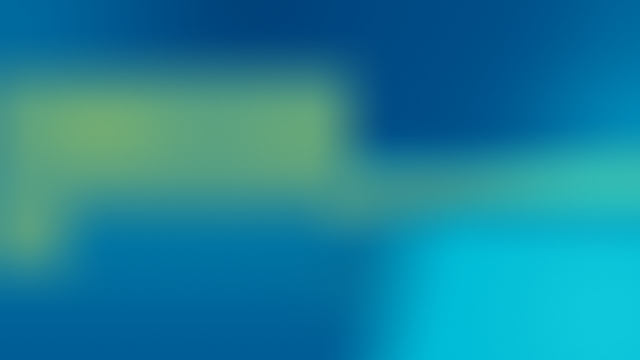
Write a Shadertoy shader that draws this background.

```glsl
// Blurred abstract backdrop: an olive-green bar, a teal band and a cyan pool over deep blue.

// Blue ground
const vec3 FLOOR_BLUE   = vec3(0.00, 0.365, 0.585);
const vec3 MIDDLE_BLUE  = vec3(0.00, 0.460, 0.645);
const vec3 DEEP_BLUE    = vec3(0.00, 0.295, 0.525);
const vec3 NIGHT_BLUE   = vec3(0.00, 0.250, 0.470);
const vec3 CORNER_BLUE  = vec3(0.00, 0.415, 0.620);
const vec3 EDGE_BLUE    = vec3(0.00, 0.570, 0.740);
const vec3 SMUDGE_BLUE  = vec3(0.02, 0.430, 0.590);

// Warm and bright shapes
const vec3 BAND_TEAL    = vec3(0.23, 0.570, 0.560);
const vec3 BAND_AQUA    = vec3(0.20, 0.730, 0.700);
const vec3 POOL_CYAN    = vec3(0.00, 0.735, 0.840);
const vec3 POOL_LIGHT   = vec3(0.06, 0.780, 0.855);
const vec3 BAR_GREEN    = vec3(0.31, 0.610, 0.530);
const vec3 BAR_OLIVE    = vec3(0.44, 0.675, 0.455);

// Layout, in canvas heights on a 16:9 frame
const float ASPECT      = 16.0 / 9.0;
const vec2  BAR_MIN     = vec2(-0.30, 0.42);
const vec2  BAR_MAX     = vec2(0.975, 0.80);
const vec2  LOBE_MIN    = vec2(-0.30, 0.25);
const vec2  LOBE_MAX    = vec2(0.190, 0.60);
const float BAR_BLUR    = 0.125;
const float POOL_EDGE   = 1.05;
const float POOL_SLANT  = 0.27;
const float POOL_TOP    = 0.40;
const float GRAIN       = 0.004;

// Gaussian spot: 1 at the centre, fading over the given radii.
float glow(vec2 p, vec2 centre, vec2 radii) {
    vec2 d = (p - centre) / radii;
    return exp(-dot(d, d));
}

// Rectangle whose sides fade across +-blur.
float softBox(vec2 p, vec2 low, vec2 high, float blur) {
    vec2 s = smoothstep(low - blur, low + blur, p)
           * (1.0 - smoothstep(high - blur, high + blur, p));
    return s.x * s.y;
}

vec2 hashGradient(vec2 cell) {
    float angle = 6.2832 * fract(sin(dot(cell, vec2(127.1, 311.7))) * 43758.5);
    return vec2(cos(angle), sin(angle));
}

float gradientNoise(vec2 p) {
    vec2 i = floor(p), f = fract(p);
    vec2 u = f * f * f * (f * (f * 6.0 - 15.0) + 10.0);
    vec2 e = vec2(1.0, 0.0);
    float a = dot(hashGradient(i), f);
    float b = dot(hashGradient(i + e.xy), f - e.xy);
    float c = dot(hashGradient(i + e.yx), f - e.yx);
    float d = dot(hashGradient(i + e.xx), f - e.xx);
    return mix(mix(a, b, u.x), mix(c, d, u.x), u.y);
}

vec3 blueGround(vec2 p) {
    vec3 c = mix(FLOOR_BLUE, MIDDLE_BLUE, smoothstep(0.0, 0.36, p.y));
    c = mix(c, DEEP_BLUE, smoothstep(0.45, 0.68, p.y));
    c = mix(c, NIGHT_BLUE, 0.9 * glow(p, vec2(0.68, 1.0), vec2(0.32, 0.20)));
    c = mix(c, CORNER_BLUE, glow(p, vec2(0.0, 0.93), vec2(0.38, 0.40)));
    c = mix(c, CORNER_BLUE, 0.9 * glow(p, vec2(1.82, 0.92), vec2(0.30, 0.40)));
    c = mix(c, EDGE_BLUE, 0.9 * glow(p, vec2(1.85, 0.64), vec2(0.36, 0.20)));
    return mix(c, SMUDGE_BLUE, 0.6 * glow(p, vec2(1.0, 0.24), vec2(0.14, 0.12)));
}

// Teal band with a cyan pool below it.
vec3 addRightSide(vec3 c, vec2 p) {
    float rise = 0.04 * smoothstep(1.2, ASPECT, p.x);
    float band = smoothstep(0.80, 1.00, p.x)
               * smoothstep(0.28, 0.46, p.y)
               * (1.0 - smoothstep(0.46, 0.64, p.y - rise));
    vec3 bandColour = mix(BAND_TEAL, BAND_AQUA, smoothstep(1.15, 1.70, p.x));
    c = mix(c, bandColour, band);

    float edge = POOL_EDGE + POOL_SLANT * p.y;
    float pool = smoothstep(edge - 0.18, edge + 0.18, p.x)
               * (1.0 - smoothstep(POOL_TOP - 0.13, POOL_TOP + 0.11, p.y));
    float light = glow(p, vec2(1.68, 0.12), vec2(0.28, 0.30));
    return mix(c, mix(POOL_CYAN, POOL_LIGHT, light), pool);
}

// Green bar with a lobe hanging from its left end.
vec3 addGreenBar(vec3 c, vec2 p) {
    float bar = softBox(p, BAR_MIN, BAR_MAX, BAR_BLUR);
    float lobe = softBox(p, LOBE_MIN, LOBE_MAX, BAR_BLUR);
    float cover = 1.0 - (1.0 - bar) * (1.0 - 0.95 * lobe);
    float olive = glow(p, vec2(0.28, 0.64), vec2(0.24, 0.13))
                + 0.70 * glow(p, vec2(0.85, 0.63), vec2(0.24, 0.14))
                + 0.45 * glow(p, vec2(0.07, 0.36), vec2(0.14, 0.12));
    float leftFade = mix(0.86, 1.0, smoothstep(0.0, 0.09, p.x));
    return mix(c, mix(BAR_GREEN, BAR_OLIVE, min(olive, 1.0)), cover * leftFade);
}

void mainImage(out vec4 fragColor, in vec2 fragCoord) {
    vec2 p = fragCoord / iResolution.xy * vec2(ASPECT, 1.0);
    vec3 colour = blueGround(p);
    colour = addRightSide(colour, p);
    colour = addGreenBar(colour, p);
    colour += GRAIN * gradientNoise(p * 90.0); // fine grain against banding
    fragColor = vec4(clamp(colour, 0.0, 1.0), 1.0);
}
```
